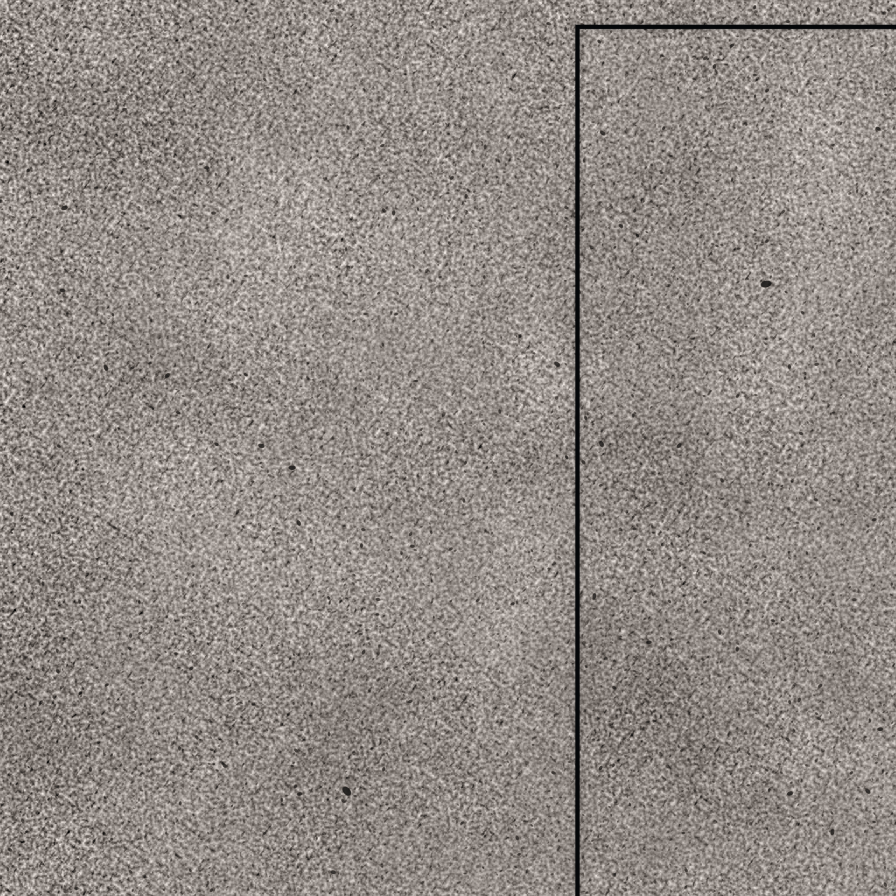
Reproduce this texture procedurally as a WebGL 2 fragment shader.

```glsl
#version 300 es
precision highp float;
// Weathered concrete slabs: mottled grey, gritty grain, small pits and a dark joint.
uniform vec2 u_resolution;
out vec4 fragColor;

const vec3 WARM_TINT = vec3(0.016, -0.012, -0.032);
const vec3 JOINT_COLOR = vec3(0.02, 0.027, 0.035);
const vec2 JOINT_CORNER = vec2(0.6445, 0.970);
const float JOINT_HALF_WIDTH = 0.0024;
const mat2 GRAIN_TURN = mat2(0.82, 0.57, -0.57, 0.82);

// Integer hash giving two values in 0..1
vec2 hash2(vec2 cell, uint seed) {
    uvec2 q = uvec2(ivec2(cell) + 4096);
    uint h = q.x * 1597334677U ^ q.y * 3812015801U ^ seed * 2654435769U;
    h = (h ^ (h >> 16)) * 2246822519U;
    h = (h ^ (h >> 13)) * 3266489917U;
    h ^= h >> 16;
    return vec2(h & 65535U, h >> 16) / 65535.0;
}

float gradientDot(vec2 cell, vec2 offset, uint seed) {
    float angle = 6.28319 * hash2(cell, seed).x;
    return dot(vec2(cos(angle), sin(angle)), offset);
}

float gradientNoise(vec2 p, uint seed) {
    vec2 i = floor(p), f = p - i;
    vec2 w = f * f * f * (f * (f * 6.0 - 15.0) + 10.0);
    vec2 e = vec2(1.0, 0.0);
    float low = mix(gradientDot(i, f, seed), gradientDot(i + e, f - e, seed), w.x);
    float high = mix(gradientDot(i + e.yx, f - e.yx, seed), gradientDot(i + 1.0, f - 1.0, seed), w.x);
    return mix(low, high, w.y);
}

float fbm(vec2 p, uint seed) {
    float sum = 0.0, amplitude = 0.5;
    for (uint k = 0U; k < 5U; k++) {
        sum += amplitude * gradientNoise(p, seed + k);
        p = p * 2.03 + 7.3;
        amplitude *= 0.55;
    }
    return sum;
}

// Soft stain with an elliptical falloff
float stain(vec2 p, vec2 center, vec2 radius) {
    vec2 d = (p - center) / radius;
    return exp(-dot(d, d));
}

// Elongated dark hole, 1 inside and 0 outside
float pit(vec2 p, vec2 center, float radius, float angle, float soft) {
    vec2 d = p - center;
    float c = cos(angle), s = sin(angle);
    d = vec2(c * d.x + s * d.y, 1.6 * (c * d.y - s * d.x));
    return 1.0 - smoothstep(radius - soft, radius + soft, length(d));
}

// One jittered pit per cell, kept with the given chance
float scatteredPits(vec2 p, float scale, float chance, float size, float soft, uint seed) {
    vec2 cell = floor(p * scale);
    vec2 pick = hash2(cell, seed);
    vec2 center = cell + 0.25 + 0.5 * hash2(cell, seed + 1U);
    float radius = size * (0.5 + 0.5 * pick.y);
    return step(pick.x, chance) * pit(p * scale, center, radius, pick.y * 37.0, soft * scale);
}

// Broad light and dark areas
float mottling(vec2 p) {
    vec2 q = p + 0.06 * vec2(fbm(p * 6.0, 31U), fbm(p * 6.0, 41U));
    float tone = 0.060 * stain(q, vec2(0.34, 0.71), vec2(0.16, 0.10));
    tone += 0.060 * stain(q, vec2(0.91, 0.83), vec2(0.07, 0.12));
    tone += 0.060 * stain(q, vec2(0.61, 0.58), vec2(0.035, 0.05));
    tone += 0.055 * stain(q, vec2(0.59, 0.32), vec2(0.05, 0.09));
    tone += 0.035 * stain(q, vec2(0.25, 0.45), vec2(0.14, 0.12));
    tone += 0.040 * stain(q, vec2(0.88, 0.58), vec2(0.08, 0.08));
    tone -= 0.055 * stain(q, vec2(0.11, 0.85), vec2(0.12, 0.08));
    tone -= 0.050 * stain(q, vec2(0.22, 0.58), vec2(0.13, 0.06));
    tone -= 0.070 * stain(q, vec2(0.03, 0.22), vec2(0.10, 0.17));
    tone -= 0.055 * stain(q, vec2(0.73, 0.50), vec2(0.08, 0.07));
    tone -= 0.070 * stain(q, vec2(0.73, 0.20), vec2(0.12, 0.14));
    tone -= 0.040 * stain(q, vec2(0.70, 0.76), vec2(0.08, 0.06));
    tone -= 0.045 * stain(q, vec2(0.38, 0.15), vec2(0.14, 0.11));
    return tone + 0.07 * fbm(p * 7.0, 3U) + 0.08 * fbm(p * 24.0, 13U);
}

// Fine grit with dark flecks, rougher toward the left and top edges
float grain(vec2 p) {
    float edge = exp(-5.0 * p.x) + 0.5 * exp(-9.0 * (1.0 - p.y));
    float roughness = 0.92 + 0.25 * edge + 0.5 * fbm(p * 9.0, 61U);
    vec2 g = GRAIN_TURN * p;
    float grit = 0.36 * gradientNoise(g * 245.0, 71U) + 0.14 * gradientNoise(g * 128.0, 72U);
    grit += 0.15 * (hash2(floor(p * 512.0), 73U).x - 0.5);
    float fleck = smoothstep(0.25, 0.55, gradientNoise(g.yx * vec2(150.0, 205.0), 74U));
    return roughness * (grit - 0.24 * fleck + 0.015);
}

void main() {
    vec2 p = gl_FragCoord.xy / u_resolution;
    float pixel = 1.0 / min(u_resolution.x, u_resolution.y);

    float tone = 0.565 + mottling(p) + grain(p);

    // Pits from many specks to a few large holes
    float holes = 0.65 * scatteredPits(p, 105.0, 0.18, 0.21, pixel, 81U);
    holes = max(holes, 0.80 * scatteredPits(p, 53.0, 0.10, 0.15, pixel, 91U));
    holes = max(holes, 0.90 * scatteredPits(p, 23.0, 0.05, 0.09, pixel, 101U));
    holes = max(holes, pit(p, vec2(0.387, 0.117), 0.006, 2.3, pixel));
    holes = max(holes, pit(p, vec2(0.326, 0.478), 0.004, 0.0, pixel));
    holes = max(holes, pit(p, vec2(0.855, 0.683), 0.006, 0.2, pixel));
    tone = mix(tone, 0.10, 0.9 * holes);
    vec3 color = clamp(vec3(tone) + WARM_TINT * smoothstep(0.0, 0.4, tone), 0.0, 1.0);

    // Joint along the left and top edges of the inset slab
    vec2 fromCorner = p - JOINT_CORNER;
    float slab = max(-fromCorner.x, fromCorner.y);
    float jointDistance = abs(slab) - JOINT_HALF_WIDTH;
    color *= 1.0 - 0.12 * exp(-max(jointDistance, 0.0) / 0.003);
    color = mix(JOINT_COLOR, color, smoothstep(-0.75 * pixel, 0.75 * pixel, jointDistance));
    fragColor = vec4(color, 1.0);
}
```
